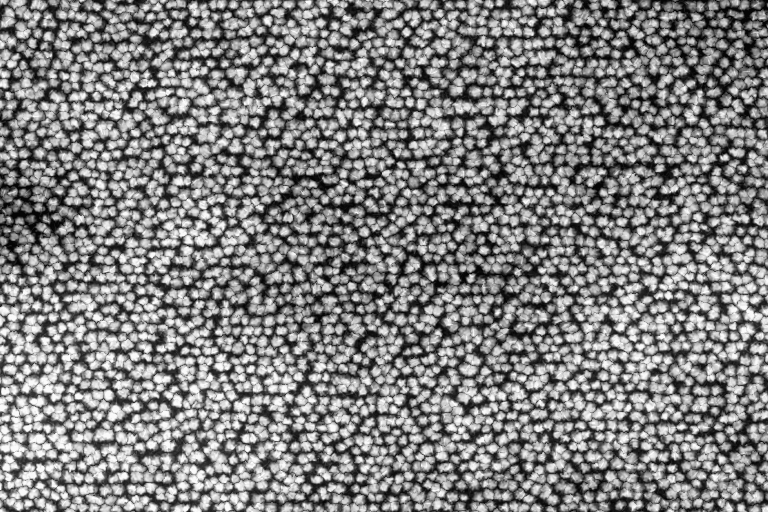
A Shadertoy shader for this texture:

```glsl
// Grey cut-pile carpet: packed fuzzy tufts with dark gaps, loose hairs and uneven light.

const vec2  TUFT_GRID   = vec2(46.0, 52.0);  // tufts per canvas height, across and up
const float JITTER      = 0.62;              // scatter of tufts inside their cells
const float WARP        = 0.012;             // slow waviness of the rows
const float FUZZ        = 0.0050;            // raggedness of tuft outlines
const float GAP_TONE    = 0.07;
const float PILE_TONE   = 0.77;
const float GRAIN       = 0.42;              // strength of fibre streaks
const vec2  FIBRE_SCALE = vec2(95.0, 230.0); // streak frequency along and across
const float HAIR_GRID   = 80.0;
const float HAIR_LENGTH = 0.0065;            // half length
const float HAIR_WIDTH  = 0.0011;
const float HAIR_GAIN   = 0.24;

vec2 hash2(vec2 p) {
    vec3 q = fract(p.xyx * vec3(0.1031, 0.1030, 0.0973));
    q += dot(q, q.yzx + 33.33);
    return fract((q.xx + q.yz) * q.zy);
}

float noise(vec2 p) {
    vec2 i = floor(p), f = fract(p);
    f = f * f * (3.0 - 2.0 * f);
    float low  = mix(hash2(i).x, hash2(i + vec2(1, 0)).x, f.x);
    float high = mix(hash2(i + vec2(0, 1)).x, hash2(i + vec2(1, 1)).x, f.x);
    return mix(low, high, f.y);
}

vec2 noise2(vec2 p) {
    return vec2(noise(p), noise(p + 71.7)) - 0.5;
}

vec2 rotate(vec2 p, float angle) {
    float c = cos(angle), s = sin(angle);
    return vec2(c * p.x + s * p.y, c * p.y - s * p.x);
}

// Nearest tuft: x = distance, y = height of the point on it, zw = random values
vec4 nearestTuft(vec2 p) {
    vec2 g = p * TUFT_GRID;
    float row = floor(g.y);
    vec4 best = vec4(9.0, 0.0, 0.0, 0.0);
    for (int j = -1; j <= 1; j++) {
        float y = row + float(j);
        float shift = 0.5 * mod(y, 2.0);
        float column = floor(g.x - shift);
        for (int i = -1; i <= 1; i++) {
            vec2 id = vec2(column + float(i), y);
            vec2 rnd = hash2(id + 17.0);
            vec2 centre = id + 0.5 + vec2(shift, 0.0) + JITTER * (rnd - 0.5);
            vec2 offset = g - centre;
            vec2 trait = hash2(id + 203.0);
            float d = length(offset) / mix(0.84, 1.14, trait.x);
            if (d < best.x) best = vec4(d, offset.y, trait);
        }
    }
    return best;
}

// Short loose fibres lying at random angles
float hairs(vec2 p) {
    vec2 cell = floor(p * HAIR_GRID);
    float cover = 0.0;
    for (int j = -1; j <= 1; j++)
    for (int i = -1; i <= 1; i++) {
        vec2 id = cell + vec2(i, j);
        vec2 rnd = hash2(id + 411.0);
        vec2 q = p - (id + hash2(id + 89.0)) / HAIR_GRID;
        q = rotate(q, 6.2832 * rnd.x);
        q.y += 25.0 * q.x * q.x * (rnd.y - 0.5);
        q.x = max(abs(q.x) - HAIR_LENGTH * mix(0.4, 1.0, rnd.y), 0.0);
        cover = max(cover, rnd.y * (1.0 - smoothstep(0.0, 2.0 * HAIR_WIDTH, length(q))));
    }
    return cover;
}

float blob(vec2 uv, vec2 centre, float radius) {
    vec2 d = (uv - centre) / radius;
    return exp(-dot(d, d));
}

// Broad bright and dark areas of brushed pile
float lighting(vec2 uv, vec2 p) {
    float light = 0.20 * blob(uv, vec2(0.06, 0.14), 0.36)
                + 0.10 * blob(uv, vec2(0.86, 0.36), 0.24)
                - 0.13 * blob(uv, vec2(1.00, 1.00), 0.30)
                - 0.22 * blob(uv, vec2(0.01, 0.56), 0.10)
                - 0.10 * blob(uv, vec2(0.60, 0.52), 0.22);
    return light + 0.10 * (noise(p * 5.0 + 9.0) - 0.5) + 0.08 * (noise(p * 13.0) - 0.5);
}

void mainImage(out vec4 fragColor, in vec2 fragCoord) {
    vec2 uv = fragCoord / iResolution.xy;
    vec2 p = fragCoord / iResolution.y;

    // Tufts with frayed outlines
    vec2 frayed = p + WARP * noise2(p * 6.0)
                + FUZZ * noise2(p * 120.0) + 0.9 * FUZZ * noise2(p * 230.0);
    vec4 tuft = nearestTuft(frayed);
    float dome = 1.0 - smoothstep(0.14, 0.70, tuft.x - 0.12 * tuft.y);

    // Fibre streaks turned a different way on each tuft
    float streak = noise(rotate(p, 6.2832 * tuft.w) * FIBRE_SCALE + 40.0 * tuft.z);
    float speck = noise(p * 260.0 + 5.0);
    float grain = 0.65 * streak + 0.35 * speck - 0.5;

    // Shading
    float light = lighting(uv, p);
    float tone = GAP_TONE + PILE_TONE * dome * mix(0.86, 1.12, tuft.w);
    tone += GRAIN * grain * (0.35 + 0.65 * dome);
    tone += light * (0.55 + 0.6 * dome);
    tone += HAIR_GAIN * hairs(p) * (0.45 + 0.55 * dome);

    // Soft shoulder keeps the lightest fibres from clipping
    tone = tone - 0.35 * max(tone - 0.80, 0.0);
    fragColor = vec4(vec3(clamp(tone, 0.02, 0.98)), 1.0);
}
```
